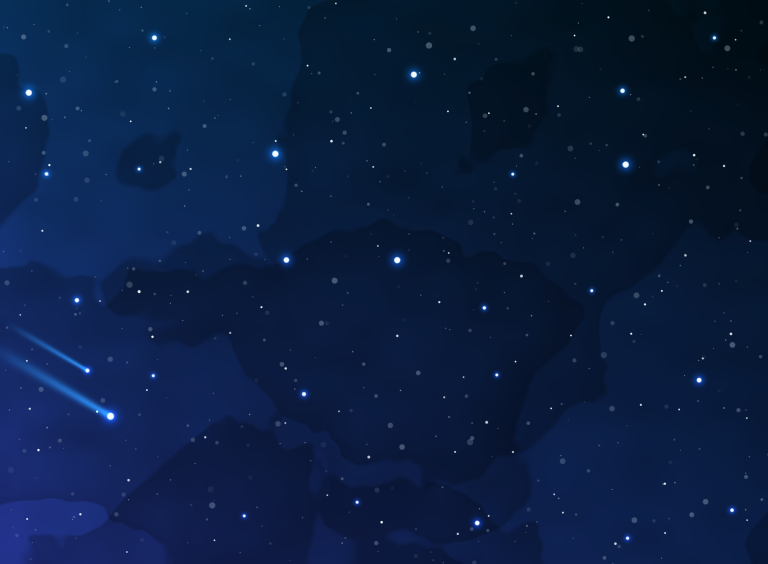
This texture is drawn by a Shadertoy shader. Its source:

```glsl
const vec3 SKY_TOP_LEFT = vec3(0.025, 0.175, 0.325);
const vec3 SKY_TOP_RIGHT = vec3(0.0, 0.055, 0.085);
const vec3 SKY_LOW_LEFT = vec3(0.14, 0.20, 0.56);
const vec3 SKY_LOW_RIGHT = vec3(0.04, 0.115, 0.27);
const vec3 HALO_HIGH = vec3(0.04, 0.45, 0.85);
const vec3 HALO_LOW = vec3(0.06, 0.28, 1.0);
const vec3 DUST_COLOR = vec3(0.62, 0.70, 0.78);
const vec3 STAR_WHITE = vec3(0.96, 0.99, 1.0);
const vec3 TAIL_COLOR = vec3(0.12, 0.50, 0.72);
const float CLOUD_SCALE = 1.9;
const float CLOUD_DEPTH = 0.24;
const float CLOUD_EDGE = 0.012;
const int CLOUD_LAYERS = 3;
const float GLOW_CELL = 0.2;
const float STAR_CELL = 0.105;
const float DUST_CELL = 0.073;
const float SPECK_CELL = 0.083;

float hash(vec2 p) {
    return fract(sin(dot(p, vec2(127.1, 311.7))) * 43758.5453);
}

float noise(vec2 p) {
    vec2 i = floor(p), f = fract(p);
    f = f * f * (3.0 - 2.0 * f);
    return mix(mix(hash(i), hash(i + vec2(1, 0)), f.x),
               mix(hash(i + vec2(0, 1)), hash(i + vec2(1, 1)), f.x), f.y);
}

float fbm(vec2 p) {
    float sum = 0.0, amp = 0.5;
    for (int i = 0; i < 5; i++) {
        sum += amp * noise(p);
        p = mat2(1.6, 1.2, -1.2, 1.6) * p + 7.3;
        amp *= 0.47;
    }
    return sum;
}

// Corner gradient with washes that are darkest at their rim
vec3 sky(vec2 uv, vec2 p) {
    vec2 g = clamp(uv + 0.12 * (vec2(fbm(p * 2.0), fbm(p * 2.0 + 31.0)) - 0.48), 0.0, 1.0);
    vec3 col = mix(mix(SKY_LOW_LEFT, SKY_LOW_RIGHT, sqrt(g.x)),
                   mix(SKY_TOP_LEFT, SKY_TOP_RIGHT, g.x), g.y);
    for (int i = 0; i < CLOUD_LAYERS; i++) {
        vec2 q = p * CLOUD_SCALE + float(i) * vec2(13.7, 5.1);
        float depth = fbm(q + 0.5 * fbm(q * 1.7 + 3.0)) - 0.47 - 0.03 * float(i);
        float wash = smoothstep(0.0, CLOUD_EDGE, depth) * exp(-5.0 * max(depth, 0.0));
        col *= 1.0 - CLOUD_DEPTH * wash;
    }
    return col * (0.96 + 0.12 * noise(p * vec2(14.0, 22.0)));
}

// Distance to the one jittered point of this cell; id returns the cell key
float scatter(vec2 p, float cell, float margin, float seed, out vec2 id) {
    vec2 q = p / cell + seed * 0.37;
    id = floor(q) + seed * 17.0;
    vec2 jitter = vec2(hash(id + 1.3), hash(id + 5.7));
    return length(fract(q) - mix(vec2(margin), vec2(1.0 - margin), jitter)) * cell;
}

float disc(float d, float radius, float px) {
    return smoothstep(px, -px, d - radius);
}

// Flat dots: share of filled cells, radius range, opacity range
float dots(vec2 p, float cell, float seed, float share, vec2 radii, vec2 alphas, float px) {
    vec2 id;
    float d = scatter(p, cell, 0.1, seed, id);
    float size = hash(id + 9.1);
    float radius = mix(radii.x, radii.y, size * size);
    float alpha = mix(alphas.x, alphas.y, hash(id + 2.9));
    return step(hash(id + 4.4), share) * alpha * disc(d, radius, px);
}

vec3 addGlow(vec3 col, float d, float radius, vec3 halo, float px) {
    float fade = max(1.0 - d / (radius * 5.5), 0.0);
    col += halo * 0.9 * fade * fade * fade;
    return mix(col, STAR_WHITE, disc(d, radius, px * 1.2));
}

// Meteor with a tapered tail that fades away from its head
vec3 addMeteor(vec3 col, vec2 p, vec2 head, vec2 tail, float size, float px) {
    vec2 axis = tail - head, r = p - head;
    float t = clamp(dot(r, axis) / dot(axis, axis), 0.0, 1.0);
    float d = length(r - axis * t);
    float width = size * (0.75 + 0.7 * t);
    col += TAIL_COLOR * exp(-d * d / (width * width)) * (1.0 - t) * 0.85;
    return addGlow(col, length(r), size * 0.75, HALO_LOW, px);
}

void mainImage(out vec4 fragColor, in vec2 fragCoord) {
    vec2 uv = fragCoord / iResolution.xy;
    vec2 p = fragCoord / iResolution.y;
    float px = 0.75 / iResolution.y;
    vec3 col = sky(uv, p);

    // Dim dust discs, fine specks and crisp white stars
    for (int i = 0; i < 2; i++) {
        float seed = float(i) + 1.0;
        float dust = dots(p, DUST_CELL, seed, 0.55, vec2(0.0016, 0.0056), vec2(0.06, 0.42), px);
        float speck = dots(p, SPECK_CELL, seed + 4.0, 0.5, vec2(0.0008, 0.0014), vec2(0.25, 0.7), px);
        col = mix(col, DUST_COLOR, max(dust, speck));
    }
    float stars = dots(p, STAR_CELL, 8.0, 0.65, vec2(0.0014, 0.0026), vec2(0.7, 1.0), px);
    col = mix(col, STAR_WHITE, stars);

    // Bright stars with blue halos
    vec2 id;
    float d = scatter(p, GLOW_CELL, 0.2, 11.0, id);
    float size = hash(id + 6.2);
    if (hash(id + 3.1) < 0.68)
        col = addGlow(col, d, mix(0.0024, 0.0062, size * size), mix(HALO_LOW, HALO_HIGH, uv.y), px);

    col = addMeteor(col, p, vec2(0.196, 0.262), vec2(-0.02, 0.388), 0.008, px);
    col = addMeteor(col, p, vec2(0.155, 0.343), vec2(0.01, 0.428), 0.0045, px);
    fragColor = vec4(clamp(col, 0.0, 1.0), 1.0);
}
```
